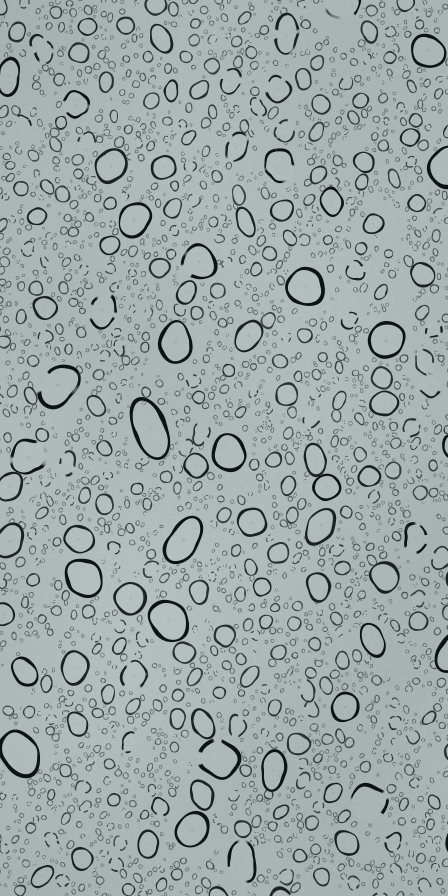
A WebGL 2 fragment shader for this texture:

```glsl
#version 300 es
precision highp float;

uniform vec2 u_resolution;
out vec4 fragColor;

struct Drop {
    vec2 centre;
    float radius;
    vec3 traits;
};

vec3 hash3(vec3 p) {
    p = fract(p * vec3(0.1031, 0.1030, 0.0973));
    p += dot(p, p.yxz + 33.33);
    return fract((p.xxy + p.yxx) * p.zyx);
}

vec2 gradientAt(vec2 cell) {
    float angle = 6.2832 * hash3(vec3(cell, 7.0)).x;
    return vec2(cos(angle), sin(angle));
}

float gradientNoise(vec2 p) {
    vec2 i = floor(p), f = p - i;
    vec2 u = f * f * f * (f * (f * 6.0 - 15.0) + 10.0);
    vec2 e = vec2(0.0, 1.0);
    return mix(
        mix(dot(gradientAt(i), f), dot(gradientAt(i + e.yx), f - e.yx), u.x),
        mix(dot(gradientAt(i + e), f - e), dot(gradientAt(i + 1.0), f - 1.0), u.x),
        u.y);
}

mat2 rotation(float a) {
    return mat2(cos(a), sin(a), -sin(a), cos(a));
}

// Each layer is a turned grid, finer than the one before
float cellSize(int layer) {
    return 0.2 * pow(0.7, float(layer));
}

mat2 gridTurn(int layer) {
    return rotation(0.4 + 1.1 * float(layer));
}

vec2 cellOf(vec2 p, int layer) {
    return floor(gridTurn(layer) * p / cellSize(layer));
}

// One drop per cell, kept inside it; radius 0 means an empty cell
Drop dropIn(vec2 cell, int layer) {
    float level = float(layer);
    vec3 place = hash3(vec3(cell, 11.0 + 5.0 * level));
    vec3 traits = hash3(vec3(cell, 63.0 + 9.0 * level));
    float radius = mix(0.13, 0.25, pow(place.z, 1.5));
    vec2 local = cell + 0.5 + (place.xy - 0.5) * (1.0 - 3.1 * radius);
    float share = layer < 6 ? 0.64 + 0.03 * level : 0.5 - 0.15 * (level - 6.0);
    float size = cellSize(layer);
    return Drop(transpose(gridTurn(layer)) * local * size, radius * size * step(traits.z, share), traits);
}

// True where a larger drop already takes the space
bool crowded(Drop drop, int layer) {
    for (int k = 0; k < layer; k++) {
        vec2 base = cellOf(drop.centre, k);
        for (int n = 0; n < 9; n++) {
            Drop other = dropIn(base + vec2(n % 3, n / 3) - 1.0, k);
            float reach = 1.12 * (drop.radius + other.radius);
            if (other.radius > 0.0 && distance(drop.centre, other.centre) < reach) return true;
        }
    }
    return false;
}

// Coverage of the dark rim in x, of the clear inside in y
vec2 drawDrop(vec2 p, Drop drop, float pixel) {
    vec2 q = rotation((drop.traits.x - 0.5) * 1.6) * (p - drop.centre) / drop.radius;
    vec2 dir = normalize(q + 1e-5);
    vec2 seed = drop.traits.xy * 90.0;
    bool broken = drop.traits.y > 0.72;

    // Uneven oval, mostly upright
    float stretch = mix(0.96, 1.32, pow(fract(drop.traits.x * 7.0), 1.5));
    vec2 axes = vec2(1.0 / stretch, stretch);
    float outline = 1.0 + (broken ? 0.42 : 0.26) * gradientNoise(dir * 0.7 + seed);
    float k = length(q / axes);
    float d = drop.radius * k * (k - outline) / max(length(q / (axes * axes)), 1e-4);

    // Rim of changing thickness, open in places on broken drops
    float width = (0.0013 + 0.135 * drop.radius) * (1.0 + 0.9 * gradientNoise(dir * 0.9 + seed + 17.0));
    float gap = gradientNoise(dir * 0.85 + seed + 41.0) + (broken ? 0.1 : 1.0);
    float arc = smoothstep(-0.06, 0.06, gap);
    float rim = clamp((min(d + 0.5 * pixel, 0.5 * width) - max(d - 0.5 * pixel, -0.5 * width)) / pixel, 0.0, 1.0);
    return vec2(rim * arc, smoothstep(pixel, -pixel, d));
}

void main() {
    vec2 p = gl_FragCoord.xy / u_resolution.x;
    float pixel = 1.0 / u_resolution.x;

    // Grey sky with soft shading and fine grain
    vec2 fromMiddle = p - vec2(0.5, 0.5 * u_resolution.y / u_resolution.x);
    float shade = 0.045 * gradientNoise(p * 1.7 + 4.0) + 0.014 * gradientNoise(p * 110.0);
    shade -= 0.05 * dot(fromMiddle, fromMiddle * vec2(1.0, 0.5));
    vec3 colour = vec3(0.69, 0.731, 0.732) + shade;

    float ink = 0.0;
    for (int layer = 0; layer < 8; layer++) {
        Drop drop = dropIn(cellOf(p, layer), layer);
        if (drop.radius == 0.0 || distance(p, drop.centre) > drop.radius * 1.7 + pixel) continue;
        if (crowded(drop, layer)) continue;
        vec2 cover = drawDrop(p, drop, pixel);
        ink = max(ink, cover.x * mix(1.0, 0.38, float(layer) / 7.0));
        colour += 0.008 * cover.y;

        // Faint spot in the middle of the larger drops
        float spot = smoothstep(0.14, 0.04, distance(p, drop.centre) / drop.radius);
        if (layer < 2) colour -= 0.07 * spot * drop.traits.x;
    }
    fragColor = vec4(mix(colour, vec3(0.05, 0.07, 0.07), ink), 1.0);
}
```
